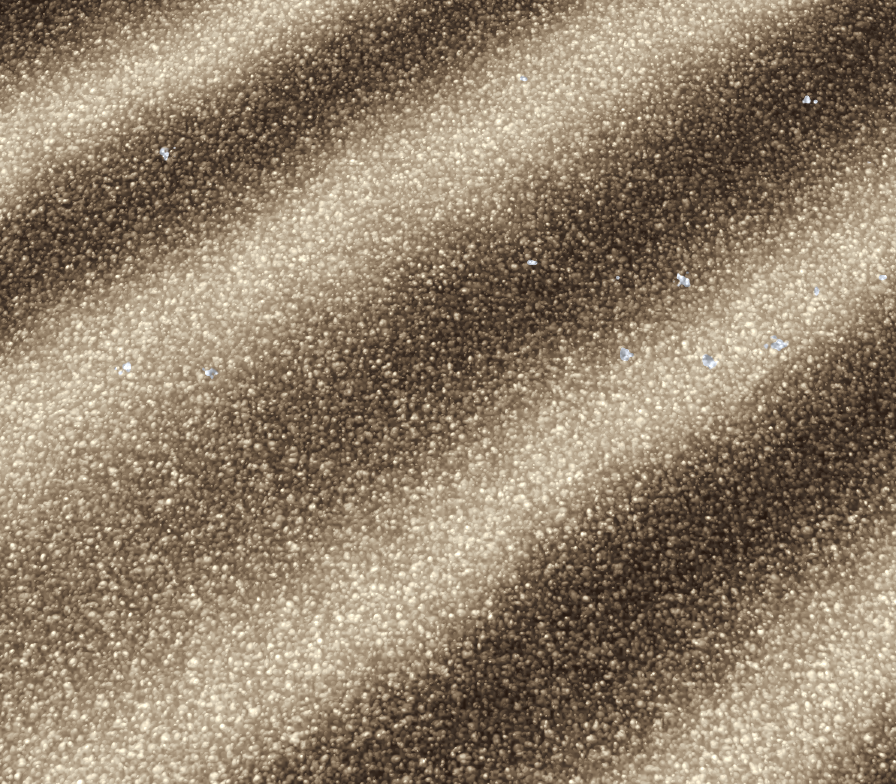
This texture is drawn by a WebGL 2 fragment shader. Its source:

```glsl
#version 300 es
precision highp float;

uniform vec2 u_resolution;
out vec4 fragColor;

const vec3 SHADE = vec3(0.25, 0.20, 0.16);
const vec3 SUNLIT = vec3(0.82, 0.77, 0.68);
const vec3 WARMTH = vec3(0.0, 0.12, 0.23);
const vec3 FLAKE = vec3(0.88, 0.91, 0.96);
const vec2 SUN = vec2(-0.5, 0.8);

vec3 hash3(vec2 p) {
    vec3 q = fract(p.xyx * vec3(0.1031, 0.1030, 0.0973));
    q += dot(q, q.yxz + 33.33);
    return fract((q.xxy + q.yzz) * q.zyx);
}

float valueNoise(vec2 p) {
    vec2 cell = floor(p), f = fract(p);
    f = f * f * (3.0 - 2.0 * f);
    float low = mix(hash3(cell).x, hash3(cell + vec2(1, 0)).x, f.x);
    float high = mix(hash3(cell + vec2(0, 1)).x, hash3(cell + vec2(1, 1)).x, f.x);
    return mix(low, high, f.y);
}

float falling(float from, float to, float x) {
    return 1.0 - smoothstep(from, to, x);
}

// Ridge profile with separate widths before and after its crest
float ridge(float across, float crest, float before, float after) {
    float d = across - crest;
    d /= d < 0.0 ? before : after;
    return exp(-d * d);
}

// Sunlight on the ripples, which fan out slightly to the right
float rippleLight(vec2 p) {
    float dx = p.x - 0.571;
    float across = (1.0 - p.y + 0.52 * dx) / (1.0 - 0.26 * dx);
    across += 0.04 * (valueNoise(p * 4.0 + 7.0) - 0.5);
    across += 0.02 * (valueNoise(p * 13.0) - 0.5);
    float dark = 1.0 - ridge(across, -0.11, 0.09, 0.09);
    dark *= 1.0 - ridge(across, 0.19, 0.11, 0.17 - 0.11 * dx);
    dark *= 1.0 - ridge(across, 0.70, 0.17, 0.13);
    dark *= 1.0 - ridge(across, 1.29, 0.21, 0.20);
    float trough = 0.08 + 0.30 * falling(0.1, 0.85, p.x) * falling(0.3, 0.6, p.y);
    return mix(1.0, trough, dark);
}

// Rounded grains over dark gaps; returns signed brightness
float grains(vec2 p, float seed) {
    float tone = -0.55;
    vec2 home = floor(p);
    for (int j = -1; j <= 1; j++)
    for (int i = -1; i <= 1; i++) {
        vec2 cell = home + vec2(i, j);
        vec3 h = hash3(cell + seed);
        float radius = mix(0.28, 0.60, h.z);
        vec2 d = (p - cell - 0.1 - 0.8 * h.xy) / radius;
        d.x *= mix(0.8, 1.25, fract(h.x * 17.0));
        float body = falling(0.6, 1.05, length(d));
        float pale = fract(h.y * 23.0);
        float glint = falling(0.1, 0.7, length(d - 0.25 * SUN)) * pale * pale;
        float face = 0.65 * pale - 0.28 + 0.45 * dot(d, SUN) + 1.1 * glint;
        tone = mix(tone, face, body);
    }
    return tone;
}

// Sparse ragged flakes on the far part of the sand
float flakes(vec2 p) {
    vec2 grid = p / 0.12, cell = floor(grid);
    vec3 h = hash3(cell + 47.0);
    vec2 d = (grid - cell - 0.2 - 0.6 * h.xy) * 0.12;
    float radius = mix(0.003, 0.009, fract(h.x * 13.0));
    float edge = length(d * vec2(0.85, 1.1)) + 0.012 * (valueNoise(p * 170.0) - 0.5);
    float present = step(0.68, h.z) * step(0.45, p.y);
    return present * falling(radius - 0.002, radius + 0.001, edge);
}

void main() {
    vec2 p = gl_FragCoord.xy / u_resolution.y;
    float light = rippleLight(p);
    light += 0.10 * (valueNoise(p * 22.0) - 0.5);

    // Grains shrink toward the far edge
    vec2 ground = vec2((p.x - 0.571) * (1.0 + 0.45 * p.y), p.y + 0.25 * p.y * p.y);
    ground += 0.004 * vec2(valueNoise(p * 60.0), valueNoise(p * 60.0 + 40.0));
    float coarse = grains(ground * 72.0 + 90.0, 11.0);
    float fine = grains(ground * 125.0 + 150.0, 53.0);
    float grit = valueNoise(p * 260.0) - 0.5;
    float relief = 0.62 * coarse + 0.46 * fine + 0.65 * grit + 0.17;

    // Slopes show the strongest grain, crests the softest
    float contrast = mix(0.70, 0.46, smoothstep(0.4, 0.95, light));
    contrast *= mix(0.85, 1.0, smoothstep(0.05, 0.3, light));
    contrast *= mix(1.06, 0.88, p.y);
    float q = light + contrast * relief;
    q = q < 0.0 ? 0.65 * q : q;

    vec3 color = mix(SHADE, SUNLIT, q) - WARMTH * max(q * (1.0 - q), 0.0);
    float sparkle = 0.82 + 0.5 * grit + 0.2 * fine;
    color = mix(color, FLAKE * sparkle + 0.12, flakes(p));
    fragColor = vec4(clamp(color, 0.02, 1.0), 1.0);
}
```
